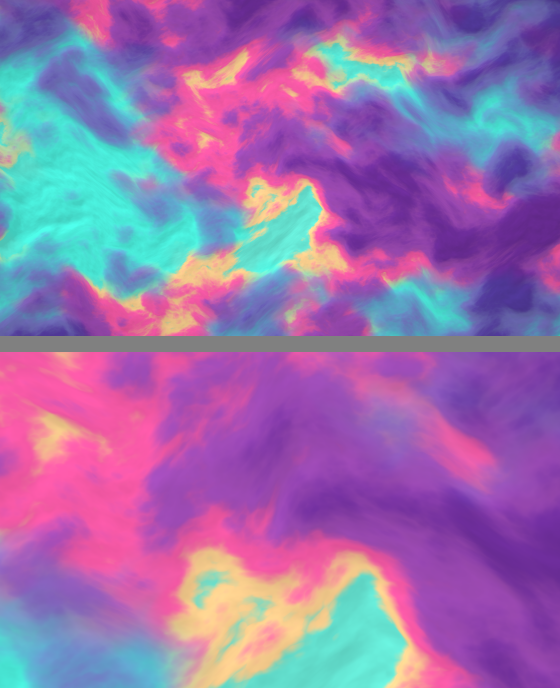
Top, the full canvas; bottom, a detail of the centre.
A WebGL 2 fragment shader for this texture:

```glsl
#version 300 es
precision highp float;
// Billowing neon clouds: violet puffs over cyan gaps with pink and amber rims.

uniform vec2 u_resolution;
out vec4 fragColor;

vec3 hash3(vec2 cell) {
    vec3 q = fract(cell.xyx * vec3(0.1031, 0.1030, 0.0973));
    q += dot(q, q.yxz + 33.33);
    return fract((q.xxy + q.yzz) * q.zyx);
}

// Soft cellular noise: blended cell values, raised near each cell centre.
float puffs(vec2 p) {
    vec2 cell = floor(p), f = fract(p);
    float total = 0.0, value = 0.0;
    for (int y = -1; y <= 1; y++) {
        for (int x = -1; x <= 1; x++) {
            vec2 offset = vec2(x, y);
            vec3 h = hash3(cell + offset + 50.0);
            vec2 d = offset + h.xy - f;
            float weight = exp(-7.0 * dot(d, d));
            total += weight;
            value += weight * h.z;
        }
    }
    float dome = -log(total + 1e-5) / 7.0;
    return value / total + 0.7 * (0.15 - dome);
}

float billow(vec2 p, int octaves) {
    float sum = 0.0, amplitude = 0.5;
    for (int i = 0; i < octaves; i++) {
        sum += amplitude * (puffs(p) - 0.5);
        p = mat2(0.8, 0.6, -0.6, 0.8) * p * 2.1 + 7.3;
        amplitude *= 0.52;
    }
    return sum + 0.5;
}

// Layered sines bend the cells into drifting shapes.
vec2 drift(vec2 p) {
    p += 0.045 * sin(p.yx * vec2(9.0, 7.0) + vec2(1.3, 4.1));
    p += 0.018 * sin(p.yx * vec2(23.0, 19.0) + vec2(2.7, 0.6));
    return p + 0.007 * sin(p.yx * vec2(57.0, 49.0));
}

float density(vec2 p) {
    return billow(drift(p) * vec2(3.3, 4.5), 6);
}

vec3 coolRamp(float t) {
    vec3 c = mix(vec3(0.27, 0.95, 0.86), vec3(0.35, 0.67, 0.80), smoothstep(0.08, 0.42, t));
    c = mix(c, vec3(0.43, 0.43, 0.73), smoothstep(0.36, 0.68, t));
    return mix(c, vec3(0.31, 0.21, 0.61), smoothstep(0.65, 1.05, t));
}

vec3 warmRamp(float t) {
    vec3 c = mix(vec3(0.38, 0.91, 0.82), vec3(0.98, 0.81, 0.53), smoothstep(-0.05, 0.10, t));
    c = mix(c, vec3(0.97, 0.33, 0.63), smoothstep(0.12, 0.35, t));
    c = mix(c, vec3(0.60, 0.27, 0.68), smoothstep(0.38, 0.66, t));
    return mix(c, vec3(0.40, 0.15, 0.57), smoothstep(0.65, 1.05, t));
}

void main() {
    vec2 p = gl_FragCoord.xy / u_resolution.y;
    vec2 uv = gl_FragCoord.xy / u_resolution;

    // Slanted warm and cool bands, broken up by cellular noise.
    float warmth = billow(drift(p + 3.7) * vec2(2.0, 2.8), 4);
    warmth += 0.13 * cos(12.6 * (p.y + 0.2 * p.x - 0.58));
    warmth -= 0.20 * (1.0 - smoothstep(0.0, 0.35, p.y));
    warmth = smoothstep(0.34, 0.62, warmth);

    // Thicker cloud toward the frame edges and the top.
    float thick = density(p);
    vec2 edge = 2.0 * uv - 1.0;
    float tone = (thick - 0.25) / 0.5 + 0.14 * dot(edge, edge) - 0.08;
    tone += 0.10 * smoothstep(0.65, 1.0, uv.y);

    vec3 color = mix(coolRamp(tone), warmRamp(tone), warmth);

    // Gentle relief lit from above, with a soft haze.
    float relief = thick - density(p + vec2(-0.008, 0.014));
    color *= 1.0 + clamp(0.7 * relief, -0.10, 0.12);
    color = mix(color, vec3(0.56, 0.48, 0.72), 0.06);
    color *= 1.03 - 0.07 * dot(edge, edge);

    fragColor = vec4(color, 1.0);
}
```
